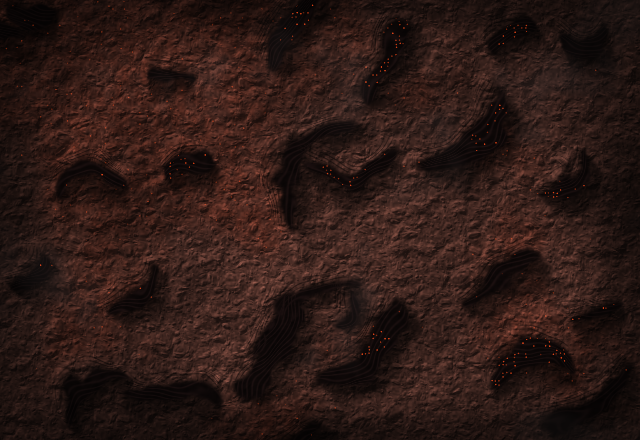
Write a Shadertoy shader that draws this texture.

```glsl
// Scorched volcanic ground: gritty brown clay with stones, cut by curved gullies
// with folded rock banks. Gullies are scattered on a jittered grid, the ground
// is lit by the slope of a height field, and embers glow in some of the pits.

const vec3 CLAY = vec3(0.222, 0.134, 0.113);
const vec3 RED_DUST = vec3(0.250, 0.112, 0.080);
const vec3 PIT = vec3(0.042, 0.024, 0.024);
const vec3 SMOKE = vec3(0.200, 0.175, 0.175);
const vec3 EMBER = vec3(0.95, 0.27, 0.07);
const float GULLY_SPACING = 0.25;
const float FOLD_WIDTH = 0.0105;
const float EMBER_CELLS = 115.0;
const float GRIT_CELLS = 190.0;
const float RELIEF_GAIN = 0.36;
const vec2 LIGHT_STEP = vec2(-0.0016, 0.0024);

float hash(vec2 p) {
    vec3 q = fract(p.xyx * 0.1031);
    q += dot(q, q.yzx + 33.33);
    return fract((q.x + q.y) * q.z);
}

vec2 hash2(vec2 p) {
    return vec2(hash(p + 11.7), hash(p + 83.1));
}

float noise(vec2 p) {
    vec2 i = floor(p), f = fract(p);
    f = f * f * (3.0 - 2.0 * f);
    vec2 e = vec2(0.0, 1.0);
    return mix(mix(hash(i), hash(i + e.yx), f.x),
               mix(hash(i + e.xy), hash(i + e.yy), f.x), f.y);
}

float fbm(vec2 p) {
    float sum = 0.0, amp = 0.53;
    for (int k = 0; k < 4; k++) {
        sum += amp * noise(p);
        p = mat2(1.6, 1.2, -1.2, 1.6) * p + 17.3;
        amp *= 0.5;
    }
    return sum;
}

// Height of scattered rounded stones, in cell units
float stones(vec2 p) {
    vec2 cell = floor(p);
    float height = 0.0;
    for (int j = -1; j <= 1; j++)
    for (int i = -1; i <= 1; i++) {
        vec2 id = cell + vec2(i, j), r = hash2(id);
        float radius = mix(0.14, 0.52, r.x * r.y);
        vec2 d = (p - id - 0.5 - (r - 0.5) * 0.7) * vec2(0.85, 1.15);
        height = max(height, radius * (1.0 - smoothstep(0.35, 1.0, length(d) / radius)));
    }
    return height;
}

float relief(vec2 p) {
    vec2 w = p + 0.012 * (vec2(noise(p * 45.0), noise(p * 45.0 + 50.0)) - 0.5);
    return fbm(w * 32.0) / 26.0 + stones(w * 13.0) / 26.0
         + stones(w * 34.0) / 42.0 + stones(w * 80.0) / 100.0;
}

// Returns pit, lit bank, soft shadow and ember strength; folds are line strength
vec4 gullies(vec2 p, out float folds) {
    vec2 cell = floor(p / GULLY_SPACING);
    vec4 sum = vec4(0.0);
    folds = 0.0;
    float wobble = noise(p * 15.0) - 0.5, ragged = 0.45 + noise(p * 32.0);
    for (int j = -1; j <= 1; j++)
    for (int i = -1; i <= 1; i++) {
        vec2 id = cell + vec2(i, j), r = hash2(id), s = hash2(id + 37.0);
        vec2 q = p - (id + 0.5 + (r - 0.5) * 0.7) * GULLY_SPACING;
        float angle = mix(-0.15, 1.35, s.x);
        q = mat2(cos(angle), -sin(angle), sin(angle), cos(angle)) * q;
        float halfLength = mix(0.05, 0.165, s.y);
        float along = q.x / halfLength;
        q.y += (r.x - 0.5) * 1.2 * halfLength * (along * along - 0.4) + 0.035 * wobble;
        float taper = max(0.0, 1.0 - along * along);
        float inside = smoothstep(0.0, 0.35, taper);
        float edge = mix(0.013, 0.033, r.y) * sqrt(taper) * ragged;
        float d = abs(q.y) - edge, above = q.y - edge;
        float pit = inside * (1.0 - smoothstep(-0.007, 0.006, d));
        float bank = inside * smoothstep(-0.004, 0.012, above)
                   * (1.0 - smoothstep(0.018, 0.06, above));
        float fall = max(0.0, abs(q.y + 0.012) - edge) / 0.032;
        float shadow = inside * exp(-fall * fall);
        float flow = q.y / FOLD_WIDTH + along * 1.3
                   + 3.2 * noise(q * vec2(16.0, 36.0) + id * 7.3);
        float line = pow(0.5 + 0.5 * sin(6.2832 * flow), 3.0);
        folds = max(folds, line * max(pit, bank));
        sum = max(sum, vec4(pit, bank, shadow, pit * step(0.52, hash(id + 5.0))));
    }
    return sum;
}

// Glowing specks, one candidate per cell
float embers(vec2 p, float density) {
    vec2 id = floor(p), r = hash2(id + 9.0);
    float d = length(fract(p) - 0.5 - (r - 0.5) * 0.4);
    return step(hash(id), density) * (1.0 - smoothstep(0.08, 0.32, d)) * mix(0.35, 1.0, r.x);
}

void mainImage(out vec4 fragColor, in vec2 fragCoord) {
    vec2 uv = fragCoord / iResolution.xy;
    vec2 p = fragCoord / iResolution.y + 3.0;
    float folds;
    vec4 gully = gullies(p, folds);

    // Clay, red dust and broad patches of light
    float patches = fbm(p * 4.5);
    float dust = smoothstep(0.46, 0.68, fbm(p * 3.1 + 40.0)) * (0.4 + 0.6 * noise(p * 70.0));
    vec3 color = mix(CLAY, RED_DUST, 0.75 * dust) * (0.55 + 0.9 * patches);

    // Stones, crust and grit
    float slope = (relief(p) - relief(p + LIGHT_STEP)) / length(LIGHT_STEP);
    color *= 1.0 + clamp(slope * RELIEF_GAIN, -0.5, 0.6);
    color *= 0.78 + 0.44 * noise(p * GRIT_CELLS);

    // Gullies with folded banks
    color *= 1.0 - 0.55 * gully.z;
    color *= 1.0 + 0.38 * gully.y - 0.6 * folds * gully.y;
    vec3 pitColor = PIT * (0.6 + 1.3 * folds + 0.5 * noise(p * 90.0));
    color = mix(color, pitColor, 0.9 * gully.x);

    // Thin smoke, darkened borders and embers
    float smoke = smoothstep(0.58, 0.82, fbm(p * 5.0 + 90.0));
    color = mix(color, SMOKE, 0.3 * smoke);
    vec2 border = uv * (1.0 - uv);
    color *= mix(0.5, 1.04, smoothstep(0.0, 0.45, 16.0 * border.x * border.y));
    float clusters = smoothstep(0.4, 0.65, noise(p * 13.0 + 20.0));
    float density = 0.32 * gully.w * clusters + 0.035 * dust;
    color += EMBER * embers(p * EMBER_CELLS, density) * mix(0.4, 0.9, gully.w);

    fragColor = vec4(color, 1.0);
}
```
